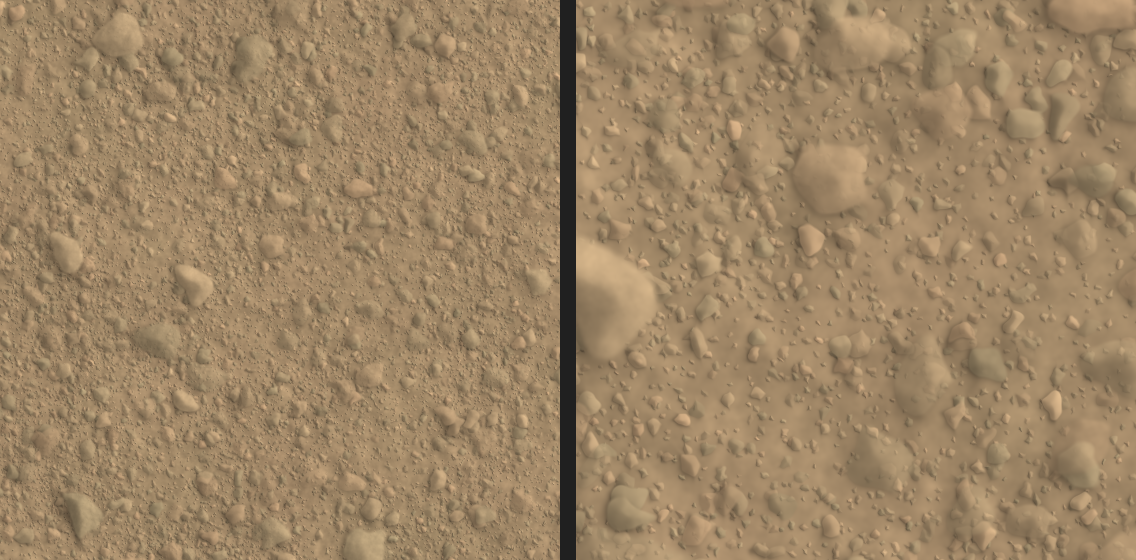
Left: the whole. Right: its middle third, enlarged.
This texture is drawn by a WebGL 2 fragment shader. Its source:

```glsl
#version 300 es
precision highp float;
// Dry gravelly soil: half-buried angular stones of many sizes in sand, lit from the upper right.
uniform vec2 u_resolution;
out vec4 fragColor;

const float TAU = 6.28318;
const vec2 LIGHT = vec2(0.87, 0.49);

vec3 hash3(vec2 p) {
    vec3 h = fract(p.xyx * vec3(0.1031, 0.1030, 0.0973));
    h += dot(h, h.yxz + 33.33);
    return fract((h.xxy + h.yzz) * h.zyx);
}

float noise(vec2 p) {
    vec2 i = floor(p), f = fract(p);
    f = f * f * (3.0 - 2.0 * f);
    return mix(mix(hash3(i).x, hash3(i + vec2(1, 0)).x, f.x),
               mix(hash3(i + vec2(0, 1)).x, hash3(i + vec2(1, 1)).x, f.x), f.y);
}

float fbm(vec2 p) {
    float sum = 0.0, amplitude = 0.5;
    for (int i = 0; i < 4; i++) {
        sum += amplitude * noise(p);
        p = mat2(1.6, 1.2, -1.2, 1.6) * p + 17.3;
        amplitude *= 0.55;
    }
    return sum;
}

// Brightness change of a rough surface under the slanted light
float relief(vec2 p) {
    return fbm(p) - fbm(p + LIGHT * 0.3);
}

// Soft polygon: xy is the outward slope, z the signed distance
vec3 facets(vec2 q, vec2 cell, float turn) {
    float sum = 0.0;
    vec2 slope = vec2(0.0);
    for (int k = 0; k < 7; k++) {
        vec3 h = hash3(cell * 7.0 + float(k) * 13.7);
        float angle = (float(k) + 0.8 * h.x) * TAU / 7.0 + turn;
        vec2 normal = vec2(cos(angle), sin(angle));
        float squash = 0.3 * pow(cos(angle - turn * 3.0), 2.0);
        float weight = exp(9.0 * (dot(q, normal) - mix(0.8, 1.2, h.y) + squash));
        sum += weight;
        slope += weight * normal;
    }
    return vec3(slope / sum, log(sum) / 9.0);
}

// One layer of stones with their shadows, painted over the ground
vec3 scatterStones(vec3 color, vec2 uv, float cells, float density) {
    vec2 p = uv * cells;
    p += 0.14 * (vec2(noise(p * 4.0), noise(p * 4.0 + 40.0)) - 0.5);
    vec2 home = floor(p);
    for (int j = -1; j <= 1; j++)
    for (int i = -1; i <= 1; i++) {
        vec2 cell = home + vec2(i, j);
        vec3 place = hash3(cell + cells * 3.7);
        vec3 look = hash3(cell + cells * 9.1 + 50.0);
        vec2 center = cell + 0.1 + 0.8 * place.xy;
        float crowding = mix(0.45, 1.55, noise(center / cells * 7.0));
        float radius = mix(0.2, 0.46, look.x * look.x);
        vec2 q = (p - center) / radius;
        if (place.z > density * crowding || dot(q, q) > 6.0) continue;

        vec3 shape = facets(q, cell + cells, look.z * TAU);
        float facing = dot(shape.xy, LIGHT);
        float exposure = mix(0.35, 1.0, look.y);

        // Shadow on the side away from the light, fading outward
        float shade = exp(-4.5 * max(shape.z, 0.0)) * smoothstep(0.6, -0.9, facing);
        color *= 1.0 - 0.4 * exposure * shade;

        // Faceted body, grey-olive to warm tan
        vec3 rock = mix(vec3(0.62, 0.55, 0.42), vec3(0.72, 0.59, 0.45), fract(look.z * 5.0));
        rock *= mix(0.93, 1.07, fract(look.x * 7.0));
        float lit = facing * mix(0.45, 1.0, smoothstep(-0.75, -0.1, shape.z));
        rock *= 1.0 + lit * (lit > 0.0 ? 0.2 : 0.27);
        float blur = max(0.09, 1.2 * cells / (radius * u_resolution.y));
        color = mix(color, rock, exposure * smoothstep(blur, -blur, shape.z));
    }
    return color;
}

void main() {
    vec2 uv = gl_FragCoord.xy / u_resolution.y;

    // Sand with broad warm and olive patches
    vec3 color = mix(vec3(0.61, 0.525, 0.395), vec3(0.68, 0.56, 0.43), fbm(uv * 6.0 + 3.0));
    color *= 1.0 + 0.35 * relief(uv * 22.0 + 9.0);

    // Grains first, then ever larger stones
    float cells = 150.0;
    for (int layer = 0; layer < 6; layer++) {
        float density = layer == 5 ? 0.36 : 0.58;
        color = scatterStones(color, uv, cells, density);
        cells *= 0.58;
    }

    // Fine roughness and dust over everything
    color *= 1.0 + 0.3 * relief(uv * 42.0);
    color *= 0.95 + 0.12 * fbm(uv * 9.0 + 30.0);
    color = mix(color, vec3(0.65, 0.54, 0.41), 0.14 * noise(uv * 14.0));
    fragColor = vec4(color, 1.0);
}
```
